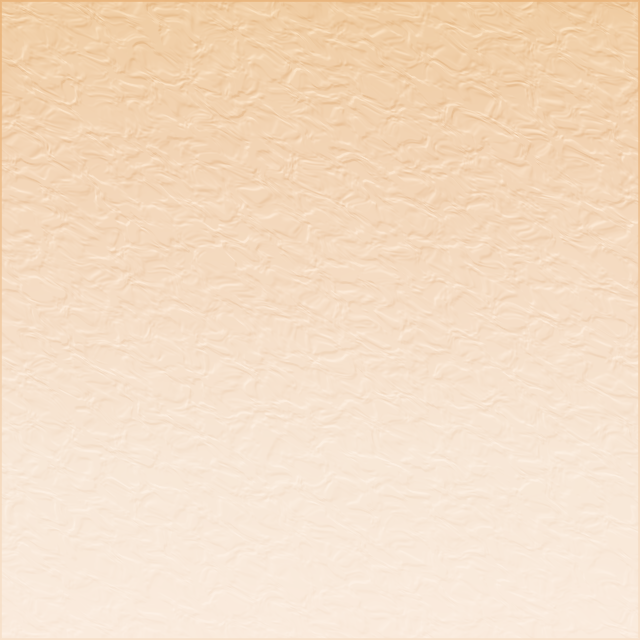
This texture is drawn by a WebGL 1 fragment shader. Its source:

```glsl
precision highp float;

uniform vec2 u_resolution;

float hash(vec2 cell) {
  vec3 q = fract(vec3(cell.xyx) * 0.1031);
  q += dot(q, q.yzx + 33.33);
  return fract((q.x + q.y) * q.z);
}

float valueNoise(vec2 p) {
  vec2 cell = floor(p);
  vec2 f = fract(p);
  f = f * f * (3.0 - 2.0 * f);
  float low = mix(hash(cell), hash(cell + vec2(1.0, 0.0)), f.x);
  float high = mix(hash(cell + vec2(0.0, 1.0)), hash(cell + vec2(1.0)), f.x);
  return mix(low, high, f.y);
}

float fbm(vec2 p) {
  float sum = 0.0;
  float weight = 0.55;
  for (int i = 0; i < 3; i++) {
    sum += weight * valueNoise(p);
    p = mat2(0.8, 0.6, -0.6, 0.8) * p * 1.9 + 17.3;
    weight *= 0.5;
  }
  return sum;
}

// Wrinkled plaster, stretched along a falling diagonal
float plasterHeight(vec2 uv) {
  vec2 grain = mat2(0.88, 0.47, -0.47, 0.88) * uv;
  grain = vec2(uv.x * 0.88 - uv.y * 0.47, uv.x * 0.47 + uv.y * 0.88);
  vec2 p = grain * vec2(48.0, 80.0) + 120.0;
  vec2 warp = vec2(valueNoise(p * 0.6 + 31.0), valueNoise(p * 0.6 + 73.0));
  float body = fbm(p + 1.6 * warp);
  return smoothstep(0.28, 0.68, body);
}

// Height difference along the direction of the light
float emboss(vec2 uv, vec2 lightDir, float reach) {
  vec2 offset = lightDir * reach;
  return plasterHeight(uv - offset) - plasterHeight(uv + offset);
}

vec3 verticalGradient(float y) {
  vec3 color = mix(vec3(0.980, 0.920, 0.865), vec3(0.972, 0.907, 0.842),
                   smoothstep(0.0, 0.28, y));
  color = mix(color, vec3(0.962, 0.868, 0.775), clamp((y - 0.28) / 0.24, 0.0, 1.0));
  color = mix(color, vec3(0.950, 0.830, 0.705), clamp((y - 0.52) / 0.24, 0.0, 1.0));
  return mix(color, vec3(0.940, 0.803, 0.640), clamp((y - 0.76) / 0.24, 0.0, 1.0));
}

void main() {
  vec2 uv = gl_FragCoord.xy / u_resolution;
  vec3 color = verticalGradient(uv.y);

  // Relief fades toward the pale lower end
  float relief = -emboss(uv, normalize(vec2(-0.5, 0.85)), 0.0016);
  float strength = mix(0.28, 1.0, smoothstep(0.0, 0.9, uv.y));
  color += clamp(relief, -0.6, 0.6) * strength * vec3(0.060, 0.115, 0.165);

  // Broad, faint mottling
  color += (fbm(uv * 9.0) - 0.48) * strength * vec3(0.008, 0.018, 0.028);

  // Thin warm frame
  vec2 inset = min(uv, 1.0 - uv);
  float edge = min(inset.x, inset.y);
  float frame = 1.0 - smoothstep(0.0018, 0.0038, edge);
  vec3 frameColor = mix(vec3(0.965, 0.875, 0.785), vec3(0.915, 0.700, 0.470),
                        smoothstep(0.0, 1.0, uv.y));
  color = mix(color, frameColor, frame * 0.85);

  gl_FragColor = vec4(clamp(color, 0.0, 1.0), 1.0);
}
```
